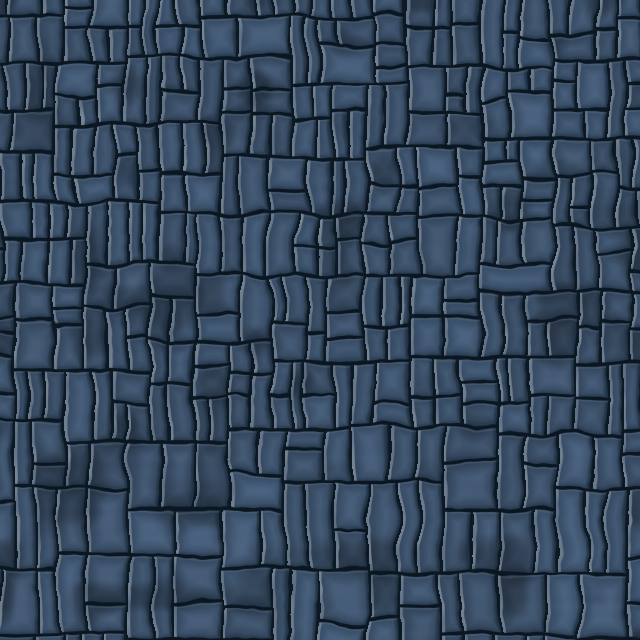
Reproduce this pattern procedurally as a Shadertoy shader.

```glsl
// Blue slate wall of irregular rectangular stones with dark joints and pale left edges

const float GRID = 9.0;          // coarse blocks per canvas height
const float BLOCK_JITTER = 0.56; // how far block borders stray from the grid

const vec3 STONE_CORE = vec3(0.285, 0.375, 0.487);
const vec3 STONE_RIM  = vec3(0.215, 0.295, 0.390);
const vec3 SHADE      = vec3(0.120, 0.185, 0.250);
const vec3 JOINT      = vec3(0.040, 0.090, 0.135);
const vec3 HIGHLIGHT  = vec3(0.470, 0.525, 0.585);

float hash(vec2 p) {
    vec3 q = fract(p.xyx * vec3(0.1031, 0.1030, 0.0973));
    q += dot(q, q.yzx + 33.33);
    return fract((q.x + q.y) * q.z);
}

float noise(vec2 p) {
    vec2 i = floor(p), f = fract(p);
    f = f * f * (3.0 - 2.0 * f);
    vec2 e = vec2(0.0, 1.0);
    return mix(mix(hash(i + e.xx), hash(i + e.yx), f.x),
               mix(hash(i + e.xy), hash(i + e.yy), f.x), f.y);
}

// Small wander of the joints, in canvas units
vec2 wander(vec2 p, float frequency, float amount) {
    vec2 q = p * frequency + 40.0;
    return (vec2(noise(q), noise(q + 57.3)) - 0.5) * amount;
}

float borderOffset(vec2 vertex) {
    return (hash(vertex + 71.0) - 0.5) * BLOCK_JITTER;
}

// Interlocking blocks: even vertices carry upright borders, odd ones level borders.
// Returns (left, bottom, right, top) in grid units.
vec4 blockBounds(vec2 cell) {
    float a = borderOffset(cell);
    float b = borderOffset(cell + vec2(1.0, 0.0));
    float c = borderOffset(cell + vec2(0.0, 1.0));
    float d = borderOffset(cell + 1.0);
    bool even = mod(cell.x + cell.y, 2.0) < 0.5;
    vec4 offset = even ? vec4(a, b, d, c) : vec4(c, a, b, d);
    return vec4(cell, cell + 1.0) + offset;
}

bool inside(vec2 p, vec4 r) {
    return all(greaterThanEqual(p, r.xy)) && all(lessThan(p, r.zw));
}

// Finds the block around p; returns its bounds in canvas units and its cell
vec4 findBlock(vec2 p, out vec2 cell) {
    vec2 g = p * GRID, base = floor(g);
    cell = base;
    for (int y = -1; y <= 1; y++)
    for (int x = -1; x <= 1; x++) {
        vec2 candidate = base + vec2(x, y);
        if (inside(g, blockBounds(candidate))) cell = candidate;
    }
    return blockBounds(cell) / GRID;
}

// Cuts a block into stones, mostly upright, larger near the bottom
vec4 splitBlock(vec2 p, vec4 r, inout vec2 seed) {
    float lowWall = 0.0035 * smoothstep(0.38, 0.12, r.y);
    for (int i = 0; i < 5; i++) {
        vec2 size = r.zw - r.xy;
        float areaLimit = mix(0.0020, 0.0055, hash(seed + 3.7)) + lowWall;
        bool upright = size.x * mix(0.9, 2.6, hash(seed + 11.3)) > size.y;
        float span = upright ? size.x : size.y;
        if (size.x * size.y < areaLimit || span < 0.043) break;
        float cut = span * mix(0.34, 0.66, hash(seed + 23.9));
        bool far;
        if (upright) {
            cut += r.x;
            far = p.x > cut;
            if (far) r.x = cut; else r.z = cut;
        } else {
            cut += r.y;
            far = p.y > cut;
            if (far) r.y = cut; else r.w = cut;
        }
        seed += far ? vec2(17.31, 5.77) : vec2(8.13, 29.41);
    }
    return r;
}

// Coverage of a band of given width along an edge
float band(float dist, float width, float soft) {
    return 1.0 - smoothstep(width - soft, width + soft, dist);
}

vec3 stoneColor(vec2 p, float edge, float tone) {
    vec3 color = mix(STONE_RIM, STONE_CORE, smoothstep(0.003, 0.027, edge));
    float smudge = smoothstep(0.58, 0.92, noise(p * 15.0 + 9.0));
    float streak = noise(p * vec2(12.0, 95.0)) - 0.5;
    return color * (mix(0.93, 1.04, tone) - 0.27 * smudge + 0.04 * streak);
}

void mainImage(out vec4 fragColor, in vec2 fragCoord) {
    vec2 uv = fragCoord / iResolution.y;
    float soft = max(0.0011, 0.8 / iResolution.y);
    vec2 p = uv + wander(uv, 21.0, 0.012) + wander(uv, 75.0, 0.0025);

    vec2 seed;
    vec4 block = findBlock(p, seed);
    vec4 stone = splitBlock(p, block, seed);
    vec2 low = p - stone.xy, high = stone.zw - p;
    float edge = min(min(low.x, low.y), min(high.x, high.y));

    vec3 color = stoneColor(uv, edge, hash(seed + 41.0));

    // Soft shade on the right and lower sides
    float shade = max(0.85 * smoothstep(0.0115, 0.005, high.x),
                      0.50 * smoothstep(0.010, 0.002, low.y));
    color = mix(color, SHADE, shade);

    // Pale left edge, with a faint rim under the upper joint
    float wear = mix(0.55, 1.0, noise(uv * 38.0));
    float rim = max(wear * band(low.x, 0.0042, soft), 0.22 * band(high.y, 0.0055, soft));
    color = mix(color, HIGHLIGHT, rim);

    // Dark joints with uneven thickness
    float thick = mix(0.8, 1.25, noise(uv * 60.0 + 13.0));
    float level = band(min(low.y, high.y), 0.0026 * thick, soft);
    float upright = band(high.x, 0.0042 * thick, soft);
    color = mix(color, JOINT, max(level, 0.92 * upright));

    fragColor = vec4(color, 1.0);
}
```
